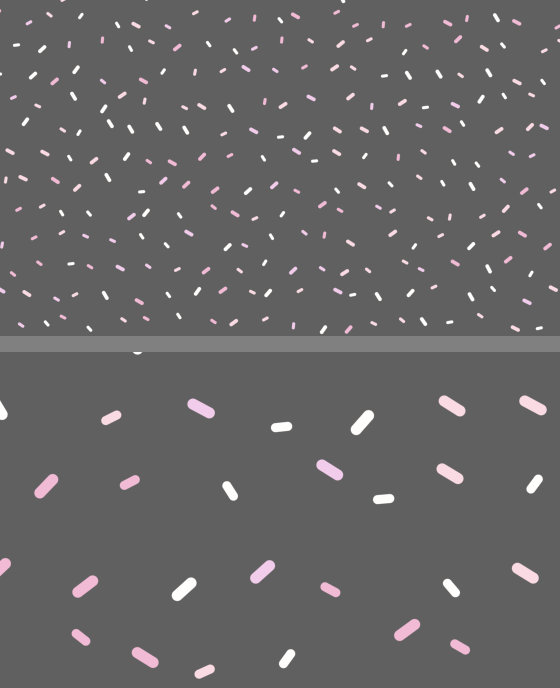
Top: the whole. Bottom: its middle third, enlarged.
This pattern is drawn by a Shadertoy shader. Its source:

```glsl
// Pastel sugar sprinkles scattered over a flat grey ground
#define ROWS 12.2          // sprinkle cells per canvas height
#define JITTER 0.56        // scatter range inside a cell
#define WHITE_SHARE 0.36
#define LARGE_SHARE 0.45
#define LARGE_SIZE vec2(0.0092, 0.0055)   // half spine, radius
#define SMALL_SIZE vec2(0.0061, 0.0045)
#define GROUND vec3(0.378)
#define WHITE vec3(1.0, 0.995, 0.99)
#define BLUSH vec3(0.98, 0.86, 0.89)
#define PINK vec3(0.945, 0.73, 0.835)
#define LILAC vec3(0.95, 0.80, 0.92)

float hash(vec2 p) {
    return fract(sin(dot(p, vec2(127.1, 311.7))) * 43758.5453);
}

// Signed distance to a rounded bar lying along x
float capsule(vec2 p, vec2 size) {
    p.x -= clamp(p.x, -size.x, size.x);
    return length(p) - size.y;
}

// Typical tilts, in degrees, for each kind of sprinkle
float tilt(bool isWhite, bool isLarge, float pick) {
    vec4 angles = isWhite
        ? (isLarge ? vec4(-60.0, 54.0, -58.0, 46.0) : vec4(-58.0, -50.0, 56.0, 8.0))
        : (isLarge ? vec4(36.0, -30.0, 45.0, -29.0) : vec4(82.0, -36.0, 28.0, -28.0));
    return angles[int(pick * 3.999)];
}

vec3 sprinkleColor(bool isWhite, float pick) {
    if (isWhite) return WHITE;
    return pick < 0.4 ? BLUSH : pick < 0.75 ? PINK : LILAC;
}

void mainImage(out vec4 fragColor, in vec2 fragCoord) {
    vec2 uv = fragCoord / iResolution.y;
    float edge = 0.75 / iResolution.y;
    vec2 home = floor(uv * ROWS);
    vec3 color = GROUND;

    // Visit the neighbouring cells; odd rows are staggered by half a cell
    for (int j = -1; j <= 1; j++)
    for (int i = -2; i <= 1; i++) {
        vec2 cell = home + vec2(i, j);
        vec2 scatter = vec2(hash(cell + 3.1), hash(cell + 17.7)) - 0.5;
        vec2 center = cell + 0.5 + JITTER * scatter;
        center.x += 0.5 * mod(cell.y, 2.0);

        bool isWhite = hash(cell + 41.3) < WHITE_SHARE;
        bool isLarge = hash(cell + 59.9) < LARGE_SHARE;
        float wobble = 8.0 * (hash(cell + 71.2) - 0.5);
        float angle = radians(tilt(isWhite, isLarge, hash(cell + 83.5)) + wobble);

        // Rotate into the frame of the sprinkle and blend it in
        vec2 p = uv - center / ROWS;
        float c = cos(angle), s = sin(angle);
        p = vec2(c * p.x + s * p.y, c * p.y - s * p.x);
        float d = capsule(p, isLarge ? LARGE_SIZE : SMALL_SIZE);
        vec3 tint = sprinkleColor(isWhite, hash(cell + 97.4));
        color = mix(color, tint, 1.0 - smoothstep(-edge, edge, d));
    }
    fragColor = vec4(color, 1.0);
}
```
